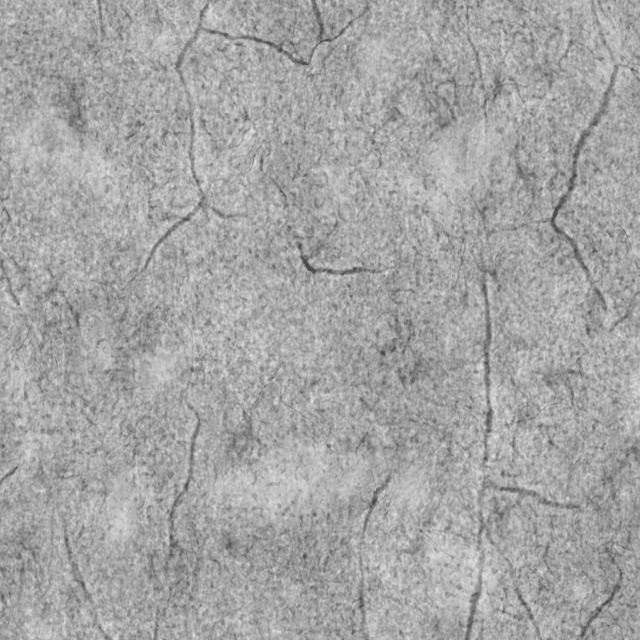
A Shadertoy shader for this texture map:

```glsl
const float BASE_GREY = 0.668;
const float CLOUD_GAIN = 0.16;      // broad light and dark areas
const float RELIEF_GAIN = 0.10;     // medium bumps
const float GRAIN_GAIN = 0.19;      // finest texture
const float PIT_DEPTH = 0.13;
const float WRINKLE_DEPTH = 0.12;
const float CRACK_DEPTH = 0.24;
const float CRACK_WIDTH = 0.0032;
const float PATCH_GAIN = 0.09;      // smooth, pale patches
const vec2 SLAB_CELLS = vec2(6.5, 3.2);
const vec2 CHIP_CELLS = vec2(13.0, 8.0);

vec2 hash2(vec2 p) {
    vec3 q = fract(vec3(p.xyx) * vec3(0.1031, 0.1030, 0.0973));
    q += dot(q, q.yzx + 33.33);
    return fract((q.xx + q.yz) * q.zy);
}

// Gradient noise, centred on zero
float noise(vec2 p) {
    vec2 cell = floor(p), f = fract(p);
    vec2 u = f * f * f * (f * (f * 6.0 - 15.0) + 10.0);
    vec2 e = vec2(0.0, 1.0);
    float a = dot(hash2(cell) * 2.0 - 1.0, f);
    float b = dot(hash2(cell + e.yx) * 2.0 - 1.0, f - e.yx);
    float c = dot(hash2(cell + e.xy) * 2.0 - 1.0, f - e.xy);
    float d = dot(hash2(cell + e.yy) * 2.0 - 1.0, f - e.yy);
    return mix(mix(a, b, u.x), mix(c, d, u.x), u.y);
}

float fbm(vec2 p) {
    float sum = 0.0, gain = 1.0;
    for (int i = 0; i < 4; i++) {
        sum += gain * noise(p);
        p = mat2(1.6, 1.2, -1.2, 1.6) * p + 17.3;
        gain *= 0.5;
    }
    return sum;
}

vec2 warp(vec2 p) {
    return vec2(fbm(p + 41.7), fbm(p + 93.1));
}

// Cell borders: x = distance in canvas units, y = strength of that border
vec2 crackField(vec2 p, vec2 cells) {
    p *= cells;
    vec2 home = floor(p), f = fract(p), nearCell = vec2(0.0), nearPoint = vec2(0.0);
    float best = 8.0;
    for (int j = -1; j <= 1; j++)
    for (int i = -1; i <= 1; i++) {
        vec2 g = vec2(i, j);
        vec2 r = g + 0.1 + 0.8 * hash2(home + g) - f;
        float d = dot(r, r);
        if (d < best) { best = d; nearCell = g; nearPoint = r; }
    }
    vec2 border = vec2(8.0, 0.0);
    for (int j = -2; j <= 2; j++)
    for (int i = -2; i <= 2; i++) {
        vec2 g = nearCell + vec2(i, j);
        vec2 r = g + 0.1 + 0.8 * hash2(home + g) - f;
        vec2 across = r - nearPoint;
        if (dot(across, across) < 0.0001) continue;
        vec2 n = normalize(across);
        float d = dot(0.5 * (nearPoint + r), n) / length(n * cells);
        if (d < border.x) border = vec2(d, hash2(2.0 * home + g + nearCell + 7.0).x);
    }
    return border;
}

// Dark creases along the zero lines of a warped noise
float wrinkles(vec2 p, float freq, float width) {
    float n = abs(noise(p * freq * vec2(1.25, 0.75)));
    return 1.0 - smoothstep(0.0, width * freq, n);
}

void mainImage(out vec4 fragColor, in vec2 fragCoord) {
    vec2 p = fragCoord / iResolution.y;
    vec2 bend = warp(p * 5.0);
    vec2 q = p + 0.035 * bend;
    vec2 rough = q + 0.010 * warp(p * 24.0);

    // Broad tone and pale patches
    float cloud = fbm(q * vec2(4.5, 3.5) + 5.0);
    float pale = smoothstep(0.12, 0.5, fbm(q * vec2(8.0, 6.0) + 61.0));
    float grey = BASE_GREY + CLOUD_GAIN * 0.6 * cloud + PATCH_GAIN * pale;

    // Medium relief, stretched along the vertical
    grey += RELIEF_GAIN * fbm(rough * vec2(38.0, 22.0));

    // Fine grain and dark pits
    vec2 fine = p + 0.012 * bend;
    float grain = noise(fine * vec2(125.0, 95.0)) + 0.9 * noise(fine.yx * vec2(190.0, 230.0) + 9.0);
    grey += GRAIN_GAIN * grain * mix(1.0, 0.55, pale);
    float pits = smoothstep(0.10, 0.36, noise(fine * vec2(118.0, 104.0) + 31.0));
    grey -= PIT_DEPTH * pits * smoothstep(-0.6, 0.3, fbm(p * 7.0 + 77.0));

    // Wrinkles that come and go
    float broken = smoothstep(-0.25, 0.3, fbm(p * 9.0 + 23.0));
    float crease = wrinkles(rough, 13.0, 0.0042) + 0.7 * wrinkles(rough + 3.0, 29.0, 0.0036);
    grey -= WRINKLE_DEPTH * crease * broken * mix(1.0, 0.6, pale);

    // Long slab cracks with lit rims, then faint chips
    vec2 slab = crackField(q + 0.006 * warp(p * 24.0), SLAB_CELLS);
    float strength = smoothstep(0.1, 0.75, slab.y) * smoothstep(-0.5, 0.2, fbm(p * 6.0 + 12.0));
    float width = CRACK_WIDTH * (0.7 + 0.6 * strength);
    float rim = smoothstep(width, 2.0 * width, slab.x) * (1.0 - smoothstep(2.0 * width, 5.0 * width, slab.x));
    grey += 0.04 * rim * strength;
    grey -= CRACK_DEPTH * strength * (1.0 - smoothstep(0.2 * width, 1.5 * width, slab.x));
    vec2 chip = crackField(rough + 5.0, CHIP_CELLS);
    float chipLine = 1.0 - smoothstep(0.0, CRACK_WIDTH, chip.x);
    grey -= 0.45 * CRACK_DEPTH * chipLine * smoothstep(0.4, 0.9, chip.y) * broken;

    fragColor = vec4(vec3(clamp(grey, 0.3, 0.9)), 1.0);
}
```
